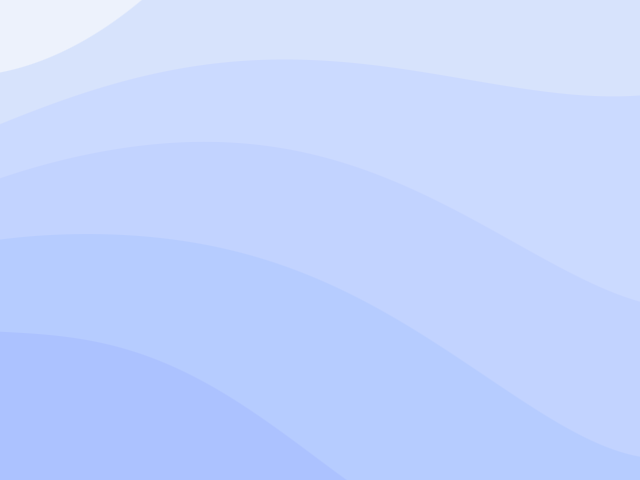
Write a Shadertoy shader that draws this background.

```glsl
// Pale blue layered hills with smooth flowing edges under a light corner.
#define CORNER_COLOR vec3(0.930, 0.949, 0.988)
#define SKY_COLOR    vec3(0.843, 0.890, 0.988)
#define FAR_COLOR    vec3(0.798, 0.853, 1.000)
#define MIDDLE_COLOR vec3(0.760, 0.827, 1.000)
#define NEAR_COLOR   vec3(0.715, 0.800, 1.000)
#define FRONT_COLOR  vec3(0.676, 0.761, 1.000)
#define EDGE_WIDTH   1.0

// Smooth polynomial through five evenly spaced heights across a span.
// The bend adds a quintic term that vanishes at those five places.
float ridge(float x, float span, float start, vec4 rise, float bend)
{
    float t = min(4.0 * x / span, 4.2);
    vec4 d1 = rise - vec4(start, rise.xyz);
    vec3 d2 = d1.yzw - d1.xyz;
    vec2 d3 = d2.yz - d2.xy;
    float d4 = d3.y - d3.x;

    // Newton form, nested from the highest order down
    float h = d4 / 24.0 + bend * (t - 4.0);
    h = d3.x / 6.0 + h * (t - 3.0);
    h = d2.x / 2.0 + h * (t - 2.0);
    h = d1.x + h * (t - 1.0);
    return start + h * t;
}

// Fill everything below a ridge, with a smooth edge one pixel wide.
vec3 fillBelow(vec3 base, vec3 color, float height, float y)
{
    float d = height - y;
    float coverage = clamp(0.5 + d / (EDGE_WIDTH * fwidth(d)), 0.0, 1.0);
    return mix(base, color, coverage);
}

void mainImage(out vec4 fragColor, in vec2 fragCoord)
{
    vec2 uv = fragCoord / iResolution.xy;

    // Ridge heights, from the back to the front
    float sky    = ridge(uv.x, 0.2214, 0.8490, vec4(0.8691, 0.9009, 0.9444, 1.0000), 0.0);
    float far    = ridge(uv.x, 1.0,    0.7413, vec4(0.8490, 0.8741, 0.8299, 0.8012), 0.0);
    float middle = ridge(uv.x, 1.0,    0.6285, vec4(0.7005, 0.6745, 0.5347, 0.3715), 0.00104);
    float near   = ridge(uv.x, 1.0,    0.5009, vec4(0.5043, 0.4167, 0.2240, 0.0486), 0.00139);
    float front  = ridge(uv.x, 0.5417, 0.3090, vec4(0.2917, 0.2361, 0.1319, 0.0000), 0.0);

    // Paint the layers over the light corner
    vec3 color = CORNER_COLOR;
    color = fillBelow(color, SKY_COLOR, sky, uv.y);
    color = fillBelow(color, FAR_COLOR, far, uv.y);
    color = fillBelow(color, MIDDLE_COLOR, middle, uv.y);
    color = fillBelow(color, NEAR_COLOR, near, uv.y);
    color = fillBelow(color, FRONT_COLOR, front, uv.y);

    fragColor = vec4(color, 1.0);
}
```
